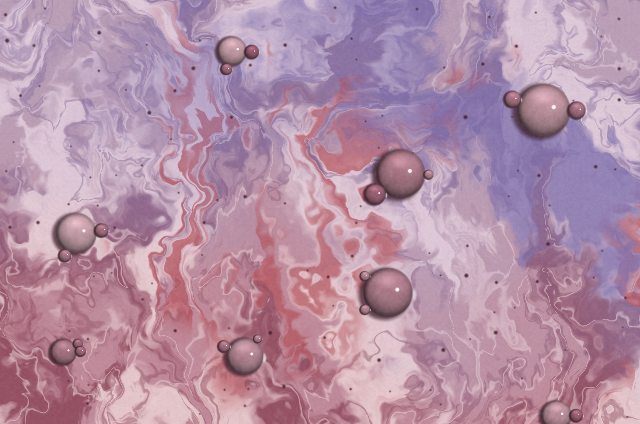
Write a Shadertoy shader that draws this texture.

```glsl
float hash(vec2 p) {
    return fract(sin(dot(p, vec2(127.1, 311.7))) * 43758.5453);
}

float noise(vec2 p) {
    vec2 i = floor(p), f = fract(p);
    f = f * f * (3.0 - 2.0 * f);
    return mix(mix(hash(i), hash(i + vec2(1, 0)), f.x),
               mix(hash(i + vec2(0, 1)), hash(i + vec2(1, 1)), f.x), f.y);
}

float fbm(vec2 p) {
    float sum = 0.0, amp = 0.5;
    for (int i = 0; i < 5; i++) {
        sum += amp * noise(p);
        p = mat2(1.6, 1.2, -1.2, 1.6) * p + 3.7;
        amp *= 0.5;
    }
    return sum / 0.97;
}

vec2 fbm2(vec2 p) {
    return vec2(fbm(p), fbm(p + vec2(17.3, 41.9))) - 0.5;
}

// Poured paint: folded noise, combed threads and thin veins
vec3 marble(vec2 p) {
    vec2 fold = fbm2(p * 3.0);
    vec2 curl = fbm2(p * 4.0 + 4.5 * fold + 9.0);
    vec2 w = p + 0.22 * fold + 0.38 * curl;

    float warm = smoothstep(0.2, 0.8, 1.1 - p.y - 0.28 * p.x + 0.7 * fold.x);
    vec3 base = mix(vec3(0.73, 0.62, 0.71), vec3(0.75, 0.54, 0.60), warm);
    vec3 shade = mix(vec3(0.56, 0.46, 0.63), vec3(0.58, 0.32, 0.39), warm);
    vec3 light = mix(vec3(0.88, 0.80, 0.86), vec3(0.91, 0.80, 0.81), warm);

    float body = fbm(w * 5.0 + 2.0 * curl);
    float pale = fbm(w * vec2(6.0, 4.0) + 31.0);
    float threads = noise(vec2(w.x * 38.0, w.y * 5.0) + 3.0 * fold);
    float comb = smoothstep(0.3, 0.6, p.y + 0.5 * fold.y);

    vec3 col = mix(shade, base, smoothstep(0.30, 0.52, body + 0.14 * comb * (threads - 0.5)));
    col = mix(col, light, 0.9 * smoothstep(0.50, 0.64, pale + 0.22 * mix(0.4, 1.0, comb) * (threads - 0.5)));

    float veinA = 1.0 - abs(2.0 * fbm(w * 7.0 + 53.0) - 1.0);
    float veinB = 1.0 - abs(2.0 * noise(w * vec2(17.0, 9.0) + 71.0) - 1.0);
    col = mix(col, shade, 0.5 * smoothstep(0.91, 0.99, veinA));
    col = mix(col, light, 0.55 * smoothstep(0.84, 0.99, veinB));

    // Stray red and blue pigment
    float red = smoothstep(0.56, 0.72, fbm(p * 2.5 + 83.0)) * smoothstep(0.5, 0.8, threads);
    float blue = smoothstep(0.5, 0.7, fbm(w * 4.0 + 97.0)) * smoothstep(0.7, 1.8, p.x + p.y);
    col = mix(col, vec3(0.70, 0.32, 0.36), 0.7 * red);
    return mix(col, vec3(0.49, 0.43, 0.67), 0.75 * blue);
}

// Glossy dome with a dark left edge and small reflections
vec3 bubble(vec3 col, vec2 d, float r, float aa, float tone) {
    float l = length(d);
    float shadow = smoothstep(1.2, 0.92, length(d + vec2(0.14, 0.06)));
    col = mix(col, vec3(0.24, 0.12, 0.17), 0.75 * shadow);
    col = mix(col, vec3(0.95, 0.90, 0.92), 0.7 * smoothstep(1.0, 0.3, length((d - vec2(1.06, -0.1)) / vec2(0.16, 0.34))));

    vec3 n = vec3(d, sqrt(max(0.0, 1.0 - l * l)));
    vec3 dome = mix(vec3(0.80, 0.65, 0.69), vec3(0.60, 0.36, 0.44), tone);
    dome *= 0.55 + 0.5 * max(0.0, dot(n, normalize(vec3(0.15, 0.45, 0.8))));
    dome *= 1.0 - 0.4 * smoothstep(0.78, 1.0, l) * (0.6 - 0.4 * d.x);
    dome += 0.1 * (fbm(d * 2.5 + 2.0 * fbm2(d * 2.0 + 30.0 * tone)) - 0.5);
    float glint = smoothstep(0.11, 0.05, length(d - vec2(0.38, 0.12)));
    float sheen = smoothstep(0.5, 0.0, length((d - vec2(-0.1, 0.5)) * vec2(0.8, 1.3)));
    dome += 0.1 * sheen;
    dome = mix(dome, vec3(0.98, 0.95, 0.95), glint);
    return mix(col, dome, smoothstep(aa, -aa, (l - 1.0) * r));
}

void mainImage(out vec4 fragColor, in vec2 fragCoord) {
    vec2 p = fragCoord / iResolution.y;
    float aa = 1.2 / iResolution.y;
    vec3 col = marble(p);

    // Dark specks
    vec2 cell = floor(p * 16.0);
    vec2 spot = (cell + 0.2 + 0.6 * vec2(hash(cell), hash(cell + 5.0))) / 16.0;
    float size = mix(0.0015, 0.0045, pow(hash(cell + 9.0), 3.0));
    float speck = step(0.72, hash(cell + 13.0)) * smoothstep(aa, -aa, length(p - spot) - size);
    col = mix(col, vec3(0.27, 0.12, 0.18), 0.85 * speck);

    // Bubble clusters: one large dome with smaller companions
    for (int i = 0; i < 8; i++) {
        float k = float(i);
        vec2 center = vec2(1.5, 1.0) * fract(vec2(0.755, 0.57) * k + vec2(0.1, 0.17));
        float radius = mix(0.03, 0.078, pow(hash(vec2(k, 3.0)), 1.5));
        for (int j = 0; j < 3; j++) {
            float m = float(j), h = hash(vec2(k, m + 20.0));
            float r = j == 0 ? radius : radius * mix(0.18, 0.48, h);
            float angle = 6.283 * hash(vec2(k, m + 40.0));
            vec2 offset = j == 0 ? vec2(0) : (radius + 0.8 * r) * vec2(cos(angle), sin(angle));
            vec2 d = (p - center - offset) / r;
            if (dot(d, d) < 2.6) col = bubble(col, d, r, aa, j == 0 ? 0.7 * h : 0.4 + 0.6 * h);
        }
    }

    col += 0.03 * (noise(p * 260.0) - 0.5);
    fragColor = vec4(clamp(col, 0.0, 1.0), 1.0);
}
```
